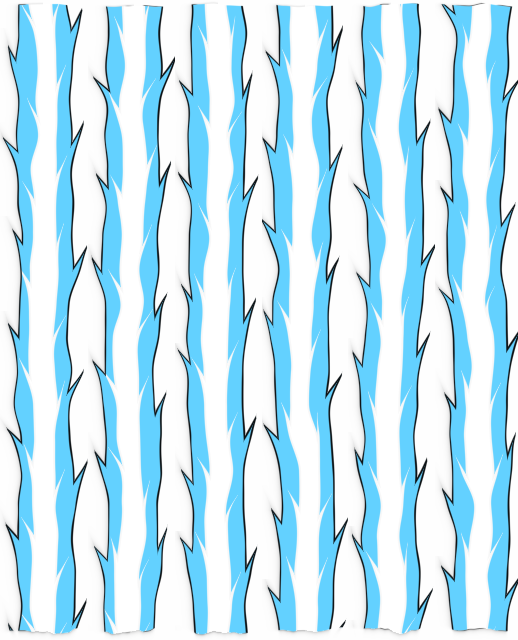
A Shadertoy shader for this pattern:

```glsl
float hash(vec2 p) {
    return fract(sin(dot(p, vec2(127.1, 311.7))) * 43758.55);
}

float noise(float x, float seed) {
    float i = floor(x), f = fract(x);
    f = f * f * (3.0 - 2.0 * f);
    return mix(hash(vec2(i, seed)), hash(vec2(i + 1.0, seed)), f) * 2.0 - 1.0;
}

// Signed distance to a wavy side with upswept thorns, one per period.
// x points outward from the side, t runs down the canvas.
float thornySide(float x, float t, float period, float reach, float notch, float seed) {
    float cell = floor(t / period + hash(vec2(seed, 3.0)));
    float start = (cell - hash(vec2(seed, 3.0))) * period;
    float h = hash(vec2(cell, seed + 5.0));
    float down = t - start - period * (0.08 + 0.32 * h);
    float size = reach * (0.75 + 0.5 * hash(vec2(cell, seed + 9.0)));
    x -= 0.005 * noise(t * 19.0, seed);

    float tail = clamp(1.0 - down / (period * 0.55), 0.0, 1.0);
    float outer = x - size * tail * tail;
    float slope = size / notch;
    float inner = (size - down * slope - x) / sqrt(1.0 + slope * slope);
    return min(x, max(outer, inner));
}

float cover(float d, float aa) {
    return 1.0 - smoothstep(-aa, aa, d);
}

void mainImage(out vec4 fragColor, in vec2 fragCoord) {
    vec2 p = fragCoord / iResolution.y;
    float t = 1.0 - p.y;
    float aa = 0.8 / iResolution.y;

    // Six upright strips, each wandering a little
    float id = clamp(floor((p.x - 0.0025) / 0.1355), 0.0, 5.0);
    float seed = id * 17.0 + 1.0;
    float x = p.x - 0.0702 - id * 0.1355;
    x -= 0.006 * noise(t * 5.0, seed);

    float left = thornySide(-x - 0.041, t, 0.147, 0.017, 0.02, seed + 1.0);
    float right = thornySide(x - 0.041, t, 0.185, 0.018, 0.031, seed + 2.0);
    float strip = max(left, right);

    // White core with its own flame tips
    float coreX = x - 0.005 * noise(t * 11.0, seed + 3.0);
    float core = max(
        thornySide(-coreX - 0.018, t, 0.135, 0.015, 0.026, seed + 4.0),
        thornySide(coreX - 0.018, t, 0.125, 0.014, 0.03, seed + 6.0));

    // Torn, slanted ends
    float top = 0.008 + 0.003 * noise(p.x * 45.0, 7.0);
    float bottom = 0.986 + 0.005 * noise(p.x * 32.0, 8.0) + 0.002 * noise(p.x * 120.0, 9.0);
    float ends = max(top - t, t - bottom);
    float inside = cover(ends, aa);

    // Soft shadow on the left and below
    vec3 col = vec3(0.995);
    float shade = exp(-max(left, 0.0) * 280.0) * step(x, 0.0);
    col -= 0.2 * shade * cover(ends, 0.004);
    float under = exp(-max(t - bottom, 0.0) * 350.0) * step(bottom, t);
    col -= 0.22 * under * cover(strip, 0.003);

    // Fill, faint rim of the core, core
    vec3 blue = vec3(0.39, 0.82, 1.0);
    vec3 fill = mix(blue, vec3(0.97), cover(core, aa));
    fill = mix(fill, vec3(1.0), cover(core + 0.003, aa));
    col = mix(col, fill, cover(strip, aa) * inside);

    // Ink outline, heavier on the right
    float weight = (x > 0.0 ? 0.00125 : 0.001) + 0.0003 * noise(t * 40.0, seed + 8.0);
    float ink = cover(abs(strip) - weight, aa) * inside;
    col = mix(col, vec3(0.05, 0.07, 0.08), ink);

    // Broken thin line along the torn ends
    float tear = cover(abs(ends) - 0.0005, aa) * cover(strip, aa);
    col = mix(col, vec3(0.4), tear * smoothstep(0.0, 0.5, noise(p.x * 60.0, 4.0)));

    fragColor = vec4(col, 1.0);
}
```
